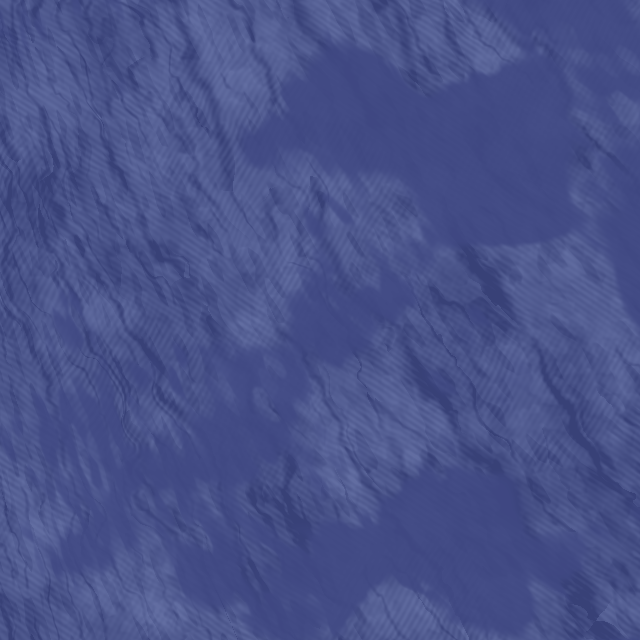
This texture is drawn by a Shadertoy shader. Its source:

```glsl
// Weathered blue hide: mottled, finely hatched, with slanting cracks and smooth dark patches.

const vec3 DEEP_BLUE = vec3(0.215, 0.250, 0.465);
const vec3 PALE_BLUE = vec3(0.375, 0.420, 0.625);
const vec3 PATCH_BLUE = vec3(0.250, 0.284, 0.515);

vec3 hash3(vec2 cell) {
    vec3 h = fract(cell.xyx * vec3(0.1031, 0.1030, 0.0973));
    h += dot(h, h.yxz + 33.33);
    return fract((h.xxy + h.yzz) * h.zyx);
}

// Smooth cellular noise: random cell tones blended by distance, mean 0.5
float cellTone(vec2 p) {
    vec2 base = floor(p);
    float sum = 0.0, total = 0.0;
    for (int y = -1; y <= 1; y++)
    for (int x = -1; x <= 1; x++) {
        vec2 cell = base + vec2(x, y);
        vec3 h = hash3(cell);
        vec2 r = cell + h.xy - p;
        float weight = exp(-7.0 * dot(r, r));
        sum += weight * h.z;
        total += weight;
    }
    return sum / total;
}

// Borders between cells, keeping those that run along the y axis
float crackLine(vec2 p, float width) {
    vec2 base = floor(p), nearest = vec2(9.0), second = vec2(9.0);
    for (int y = -1; y <= 1; y++)
    for (int x = -1; x <= 1; x++) {
        vec2 cell = base + vec2(x, y);
        vec2 r = cell + hash3(cell).xy - p;
        if (dot(r, r) < dot(nearest, nearest)) {
            second = nearest;
            nearest = r;
        } else if (dot(r, r) < dot(second, second)) {
            second = r;
        }
    }
    float gap = length(second) - length(nearest);
    float upright = smoothstep(0.35, 0.85, abs(normalize(second - nearest).x));
    return upright * (1.0 - smoothstep(0.0, width, gap));
}

// Coordinates along the grain: steep at the left, leaning over to the right
vec2 grainSpace(vec2 p) {
    return vec2(1.2 * log(0.3 + 0.5 * p.x) + 0.6 * p.y, p.y);
}

float hatch(vec2 p, vec2 normal, float period, float wobble) {
    return sin(6.2832 * dot(p, normal) / period + wobble);
}

// Height of the rough skin
float skin(vec2 p) {
    return 0.6 * cellTone(p * 34.0 + 3.0) + 0.4 * cellTone(p * 70.0 + 11.0);
}

// Dark patches gather toward the right
float patchMask(vec2 p) {
    float shape = 0.60 * cellTone(p * 5.0 + 21.0)
                + 0.25 * cellTone(p * 11.0 + 5.0)
                + 0.16 * cellTone(grainSpace(p) * vec2(45.0, 26.0));
    return smoothstep(0.70, 0.85, shape + 0.30 * p.x);
}

float cracks(vec2 p) {
    vec2 warp = vec2(cellTone(p * 12.0 + 40.0), cellTone(p * 12.0 + 70.0)) - 0.5;
    vec2 fray = vec2(cellTone(p * 45.0 + 15.0), cellTone(p * 45.0 + 55.0)) - 0.5;
    vec2 g = grainSpace(p + 0.040 * warp + 0.010 * fray);
    float presence = cellTone(p * 6.0 + 90.0);
    float bold = crackLine(g * vec2(6.5, 1.8) + 8.0, 0.07 + 0.13 * presence);
    float fine = crackLine(g * vec2(17.0, 5.0) + 30.0, 0.20);
    float broken = smoothstep(0.42, 0.62, cellTone(p * 9.0 + 60.0));
    return max(bold * smoothstep(0.25, 0.45, presence), 0.75 * fine * broken);
}

void mainImage(out vec4 fragColor, in vec2 fragCoord) {
    vec2 p = fragCoord / iResolution.y;
    float smoothPatch = patchMask(p);

    // Cloudy mottling
    float tone = 0.62;
    tone += 0.36 * (cellTone(p * 5.5 + 17.0) - 0.5);
    tone += 0.38 * (cellTone(p * 14.0 + 33.0) - 0.5);

    // Rough skin lit from the upper right, with flecks along the grain
    float height = skin(p);
    float relief = height - skin(p + vec2(0.005, 0.004));
    float fleck = cellTone(grainSpace(p) * vec2(75.0, 30.0) + 50.0);
    tone += 0.28 * (height - 0.5) + 0.34 * relief;
    tone -= 0.24 * smoothstep(0.55, 0.85, 1.0 - fleck);

    // Fine hatching that changes direction from place to place
    float wobble = 5.0 * cellTone(p * 16.0 + 80.0);
    float steep = hatch(p, vec2(0.87, -0.50), 0.0095, wobble);
    float shallow = hatch(p, vec2(0.55, 0.83), 0.0090, wobble);
    float turn = smoothstep(0.35, 0.65, cellTone(p * 4.0 + 25.0));
    float strength = 0.04 + 0.09 * cellTone(p * 22.0 + 6.0);
    tone += strength * mix(steep, shallow, turn);

    // Cracks, then the smooth patches that cover the texture
    tone -= 0.46 * cracks(p);
    vec3 hide = mix(DEEP_BLUE, PALE_BLUE, clamp(tone, 0.02, 1.05));
    vec3 color = mix(hide, PATCH_BLUE, 0.85 * smoothPatch);
    fragColor = vec4(color, 1.0);
}
```
